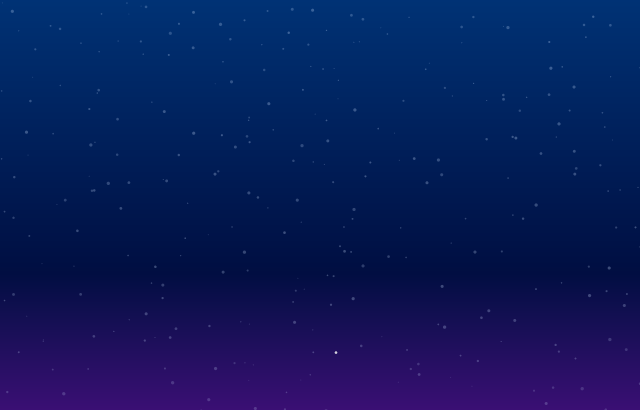
Write a Shadertoy shader that draws this background.

```glsl
// Night sky: deep blue fading down into a violet horizon, with scattered faint stars.

#define SKY_TOP      vec3(0.000, 0.197, 0.458)
#define SKY_DARK     vec3(0.002, 0.056, 0.257)
#define SKY_VIOLET   vec3(0.228, 0.060, 0.455)
#define DARK_HEIGHT  0.335
#define STAR_COLOR   vec3(0.80, 0.88, 1.00)
#define STAR_ALPHA   0.30
#define STAR_RADIUS  vec2(0.0008, 0.0040)
#define STAR_LAYERS  3
#define STAR_ROWS    11.0
#define STAR_DENSITY 0.46
#define ACCENT_POS   vec2(0.525, 0.140)

// Three independent random values for a cell of one layer.
vec3 hash3(vec3 cell) {
    vec3 q = fract(cell * vec3(0.1031, 0.1030, 0.0973));
    q += dot(q, q.yxz + 33.33);
    return fract((q.xxy + q.yxx) * q.zyx);
}

// Smooth-edged disc; dots narrower than a pixel fade with their area.
float disc(vec2 offset, float radius, float pixel) {
    float drawn = max(radius, 0.5 * pixel);
    float fade = min(1.0, radius * radius / (drawn * drawn));
    return fade * clamp((drawn - length(offset)) / pixel + 0.5, 0.0, 1.0);
}

// Piecewise vertical gradient with its darkest line at DARK_HEIGHT.
vec3 sky(float height) {
    vec3 upper = mix(SKY_DARK, SKY_TOP, (height - DARK_HEIGHT) / (1.0 - DARK_HEIGHT));
    vec3 lower = mix(SKY_VIOLET, SKY_DARK, height / DARK_HEIGHT);
    return height > DARK_HEIGHT ? upper : lower;
}

// Overlapping jittered grids, holding at most one star per cell.
float stars(vec2 p, float pixel) {
    float cover = 0.0;
    for (int i = 0; i < STAR_LAYERS; i++) {
        float layer = float(i);
        vec2 grid = p * STAR_ROWS + layer * vec2(7.37, 3.61);
        vec2 cell = floor(grid);
        vec3 place = hash3(vec3(cell + 17.0, layer * 13.0 + 5.0));
        vec3 kind = hash3(vec3(cell + 71.0, layer * 19.0 + 43.0));
        vec2 center = mix(vec2(0.06), vec2(0.94), place.xy);
        float radius = mix(STAR_RADIUS.x, STAR_RADIUS.y, place.z);
        float present = step(kind.x, STAR_DENSITY);
        float glow = mix(0.7, 1.0, kind.y);
        vec2 offset = (grid - cell - center) / STAR_ROWS;
        cover = max(cover, present * glow * disc(offset, radius, pixel));
    }
    return cover;
}

void mainImage(out vec4 fragColor, in vec2 fragCoord) {
    float pixel = 1.0 / iResolution.y;
    vec2 p = fragCoord * pixel;
    float aspect = iResolution.x * pixel;

    vec3 color = sky(p.y);

    // Faint stars, slightly dimmer over the violet horizon
    float haze = mix(0.75, 1.0, smoothstep(0.0, DARK_HEIGHT, p.y));
    color = mix(color, STAR_COLOR, STAR_ALPHA * haze * stars(p, pixel));

    // One bright star low in the sky
    vec2 accent = p - ACCENT_POS * vec2(aspect, 1.0);
    color = mix(color, vec3(0.95), 0.85 * disc(accent, 0.0032, pixel));

    fragColor = vec4(color, 1.0);
}
```
